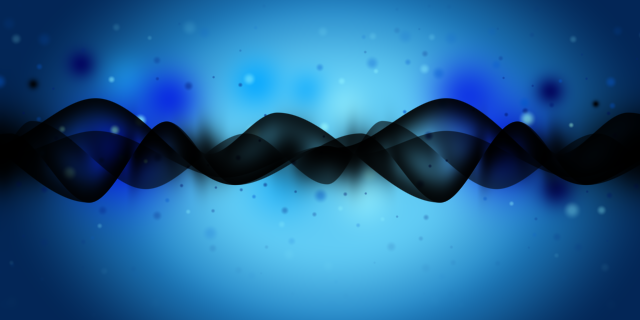
Reproduce this background procedurally as a WebGL 2 fragment shader.

```glsl
#version 300 es
precision highp float;

uniform vec2 u_resolution;
out vec4 fragColor;

const float PERIOD = 1.096;
const float MIDLINE = 0.515;

vec3 hash3(vec2 cell) {
    vec3 q = fract(cell.xyx * vec3(0.1031, 0.1030, 0.0973));
    q += dot(q, q.yxz + 33.33);
    return fract((q.xxy + q.yzz) * q.zyx);
}

float glow(vec2 p, vec2 center, float radius) {
    vec2 d = (p - center) / radius;
    return exp(-dot(d, d));
}

// One soft dot in some of the cells of a grid
float dots(vec2 p, float density, float seed) {
    vec2 q = p * density + seed;
    vec3 h = hash3(floor(q));
    float radius = mix(0.07, 0.24, h.z * h.z);
    float d = length(fract(q) - 0.25 - 0.5 * h.xy);
    float present = step(0.62, hash3(floor(q) + 71.0).x);
    return present * (1.0 - smoothstep(radius * 0.1, radius, d));
}

// Periodic curve eased through four crests and troughs
float wave(float x, vec4 at, vec4 height) {
    x = mod(x - at.x, PERIOD) + at.x;
    vec4 rise = height.yzwx - height;
    vec4 next = vec4(at.yzw, at.x + PERIOD);
    return height.x + dot(rise, smoothstep(at, next, vec4(x)));
}

// Light let through a veil that is darkest at its edge and fades inward
float veil(vec2 p, vec4 at, vec4 height, float strength) {
    float y = wave(p.x, at, height);
    float slope = (wave(p.x + 0.002, at, height) - y) / 0.002;
    float d = (y - p.y) / sqrt(1.0 + slope * slope);
    float aa = 0.8 / u_resolution.y;
    float below = smoothstep(-aa, aa, d);
    float crest = smoothstep(-0.035, 0.035, y - MIDLINE);
    float side = mix(1.0 - below, below, crest);
    float depth = abs(y - p.y) / 0.085;
    return 1.0 - strength * side * exp(-depth * depth);
}

void main() {
    vec2 p = gl_FragCoord.xy / u_resolution.y;
    p.x += 1.0 - 0.5 * u_resolution.x / u_resolution.y;

    // Backdrop, bright in the middle
    float r = length((p - vec2(1.04, 0.49)) / vec2(1.0, 0.76));
    vec3 color = mix(vec3(0.38, 0.80, 0.96), vec3(0.12, 0.50, 0.76), smoothstep(0.32, 0.75, r));
    color = mix(color, vec3(0.01, 0.15, 0.34), smoothstep(0.58, 1.08, r));

    // Saturated blue and azure clouds
    vec3 azure = vec3(0.02, 0.66, 1.0);
    color = mix(color, azure, 0.85 * glow(p, vec2(0.80, 0.74), 0.08));
    color = mix(color, azure, 0.60 * glow(p, vec2(0.96, 0.72), 0.06));
    color = mix(color, azure, 0.50 * glow(p, vec2(0.88, 0.42), 0.10));
    color = mix(color, vec3(0.12, 0.66, 0.93), 0.70 * glow(p, vec2(0.40, 0.74), 0.08));
    vec3 cobalt = vec3(0.01, 0.10, 0.90);
    color = mix(color, cobalt, 0.80 * glow(p, vec2(0.53, 0.69), 0.09));
    color = mix(color, cobalt, 0.95 * glow(p, vec2(0.38, 0.52), 0.16));
    color = mix(color, cobalt, 0.75 * glow(p, vec2(1.46, 0.70), 0.11));
    color = mix(color, cobalt, 0.90 * glow(p, vec2(1.58, 0.54), 0.15));

    // Pale hazes
    vec3 pale = vec3(0.56, 0.93, 1.0);
    color = mix(color, pale, 0.65 * glow(p, vec2(1.08, 0.67), 0.07));
    color = mix(color, pale, 0.70 * glow(p, vec2(1.14, 0.38), 0.08));

    // Large dark spots
    vec3 navy = vec3(0.01, 0.03, 0.38);
    color = mix(color, navy, 0.95 * glow(p, vec2(0.253, 0.80), 0.043));
    color = mix(color, navy, 0.95 * glow(p, vec2(1.72, 0.715), 0.045));
    color = mix(color, navy, 0.90 * glow(p, vec2(1.74, 0.41), 0.055));
    color = mix(color, vec3(0.0, 0.02, 0.05), glow(p, vec2(0.104, 0.737), 0.015));
    color = mix(color, vec3(0.0, 0.02, 0.05), glow(p, vec2(1.862, 0.675), 0.010));

    // Scattered dots, thinning away from the middle band
    float band = exp(-pow((p.y - 0.57) / 0.25, 2.0));
    color = mix(color, vec3(0.02, 0.35, 0.82), 0.75 * band * dots(p, 8.0, 3.3));
    color = mix(color, vec3(0.01, 0.12, 0.50), 0.70 * band * dots(p, 12.0, 17.6));
    color = mix(color, vec3(0.55, 0.95, 1.0), 0.85 * band * dots(p, 7.0, 41.2));

    // Shadow at both ends
    float leftShadow = glow((p - vec2(-0.03, 0.53)) / vec2(0.21, 0.13), vec2(0.0), 1.0);
    float rightShadow = glow((p - vec2(2.02, 0.53)) / vec2(0.23, 0.13), vec2(0.0), 1.0);
    color *= (1.0 - 0.97 * leftShadow) * (1.0 - 0.97 * rightShadow);

    // Interwoven dark veils
    float light = veil(p, vec4(0.299, 0.732, 1.023, 1.055), vec4(0.693, 0.422, 0.544, 0.539), 0.92);
    light *= veil(p, vec4(0.279, 0.521, 0.651, 0.867), vec4(0.367, 0.620, 0.518, 0.648), 0.85);
    light *= veil(p, vec4(0.099, 0.456, 0.771, 1.023), vec4(0.622, 0.409, 0.583, 0.424), 0.60);
    light *= veil(p, vec4(0.031, 0.279, 0.521, 0.737), vec4(0.583, 0.367, 0.620, 0.422), 0.75);
    light *= veil(p, vec4(0.299, 0.703, 1.023, 1.120), vec4(0.591, 0.445, 0.544, 0.518), 0.60);
    color *= light;

    fragColor = vec4(color, 1.0);
}
```
